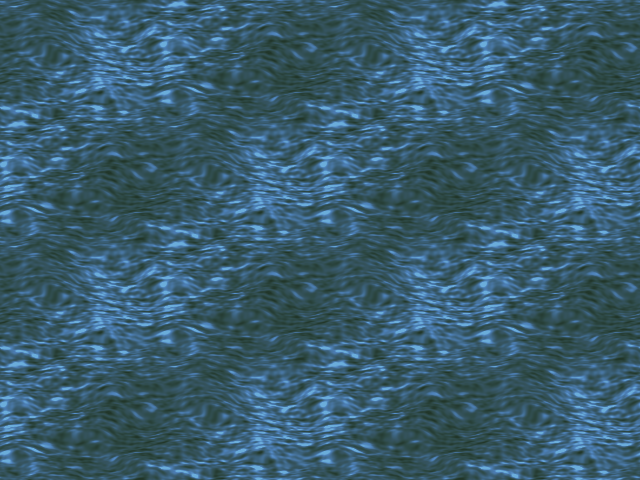
This texture is drawn by a Shadertoy shader. Its source:

```glsl
const float TAU = 6.2831853;
const float REPEATS = 2.0;                    // tiles across and down
const vec2 BAND_PHASE = vec2(0.67, 0.12);     // position of the bright bands
const vec2 BAND_GAIN = vec2(0.62, 0.30);
const vec2 BEND_CELLS = vec2(4.0, 6.0);       // all cell counts must be even
const vec2 WOBBLE_CELLS = vec2(10.0, 16.0);
const vec2 PATCH_CELLS = vec2(8.0, 10.0);
const vec2 LONG_CELLS = vec2(14.0, 44.0);
const vec2 RIPPLE_CELLS = vec2(24.0, 72.0);
const vec2 GRAIN_CELLS = vec2(48.0, 96.0);
const float BEND = 0.017;
const float WOBBLE = 0.004;
const float PATCH_GAIN = 0.22;
const vec3 STREAK_GAIN = vec3(0.50, 0.46, 0.36);
const float GLINT_GAIN = 0.7;

// Water colours from deep green to glint, and the tone of each
const int SHADES = 7;
const vec3 WATER[SHADES] = vec3[SHADES](
    vec3(0.13, 0.21, 0.16), vec3(0.18, 0.29, 0.28), vec3(0.21, 0.33, 0.38),
    vec3(0.23, 0.38, 0.48), vec3(0.27, 0.44, 0.59), vec3(0.30, 0.50, 0.72),
    vec3(0.42, 0.68, 0.86));
const float TONE[SHADES] = float[SHADES](-2.4, -1.1, -0.2, 0.45, 1.05, 1.65, 2.5);

// Integer hash giving a gradient in -1..1
vec2 hashGradient(vec2 cell, float seed) {
    uint h = uint(cell.x) + 157u * uint(cell.y) + 26699u * uint(seed);
    h = h * 747796405u + 2891336453u;
    h = ((h >> ((h >> 28u) + 4u)) ^ h) * 277803737u;
    h = (h >> 22u) ^ h;
    return vec2(h & 65535u, h >> 16u) / 32767.5 - 1.0;
}

// Wraps cells over one tile, each half height shifted by half a width
vec2 wrapCell(vec2 cell, vec2 cells) {
    float row = floor((cell.y + 0.5) * 2.0 / cells.y);
    vec2 wrapped = cell - row * 0.5 * cells;
    return vec2(floor(mod(wrapped.x + 0.5, cells.x)), wrapped.y);
}

float corner(vec2 cell, vec2 offset, vec2 f, vec2 cells, float seed) {
    return dot(hashGradient(wrapCell(cell + offset, cells), seed), f - offset);
}

// Wrapping gradient noise with a spread of about one
float noise(vec2 p, vec2 cells, float seed) {
    vec2 q = p * cells;
    vec2 cell = floor(q);
    vec2 f = q - cell;
    vec2 w = f * f * f * (f * (f * 6.0 - 15.0) + 10.0);
    float low = mix(corner(cell, vec2(0, 0), f, cells, seed),
                    corner(cell, vec2(1, 0), f, cells, seed), w.x);
    float high = mix(corner(cell, vec2(0, 1), f, cells, seed),
                     corner(cell, vec2(1, 1), f, cells, seed), w.x);
    return 5.5 * mix(low, high, w.y);
}

// Noise that fades out where its rows become thinner than a pixel
float streak(vec2 p, vec2 cells, float seed) {
    float rowsPerPixel = cells.y * REPEATS / iResolution.y;
    return noise(p, cells, seed) * (1.0 - smoothstep(0.5, 1.2, rowsPerPixel));
}

vec3 waterColor(float tone) {
    vec3 color = WATER[0];
    for (int i = 1; i < SHADES; i++) {
        float blend = (tone - TONE[i - 1]) / (TONE[i] - TONE[i - 1]);
        color = mix(color, WATER[i], clamp(blend, 0.0, 1.0));
    }
    return color;
}

void mainImage(out vec4 fragColor, in vec2 fragCoord) {
    vec2 p = fragCoord / iResolution.xy * REPEATS;

    // Broad diagonal bands of reflected sky
    vec2 bands = cos(TAU * (vec2(p.x - p.y, p.x + p.y) - BAND_PHASE));
    float tone = dot(bands, BAND_GAIN) + PATCH_GAIN * noise(p, PATCH_CELLS, 1.0);

    // Bent horizontal ripples, stronger where the water is bright
    vec2 flow = p;
    flow.y += BEND * noise(p, BEND_CELLS, 2.0) + WOBBLE * noise(p, WOBBLE_CELLS, 3.0);
    vec3 streaks = vec3(streak(flow, LONG_CELLS, 4.0),
                        streak(flow, RIPPLE_CELLS, 5.0),
                        streak(flow, GRAIN_CELLS, 6.0));
    tone += dot(streaks, STREAK_GAIN) * (1.0 + 0.25 * bands.x);

    // Sparse glints on the crests
    float crest = 0.6 * (streaks.x + streaks.y);
    tone += GLINT_GAIN * smoothstep(0.8, 1.8, crest) - 0.05;

    fragColor = vec4(waterColor(tone), 1.0);
}
```
